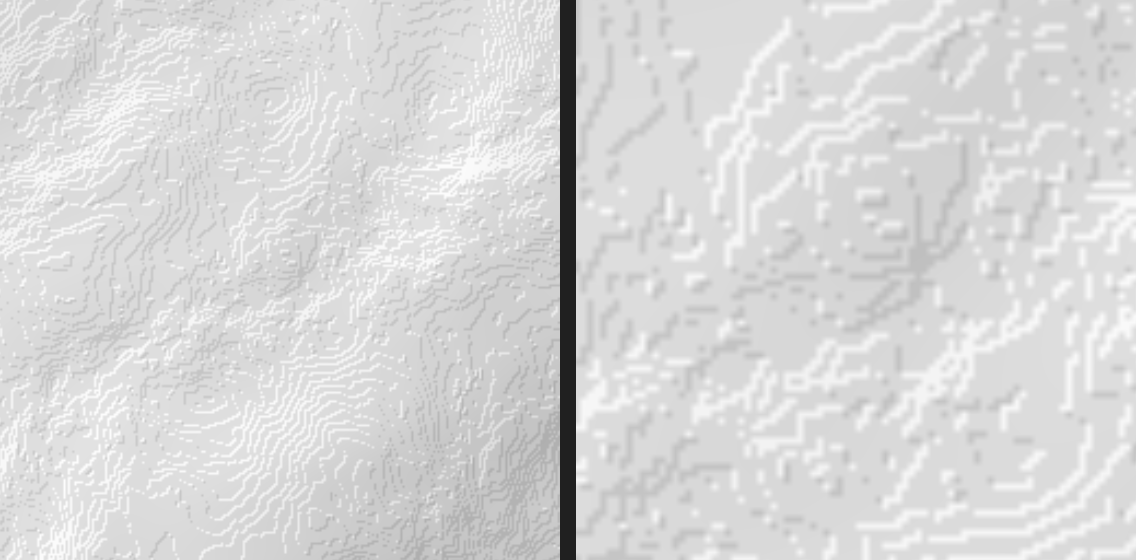
Left: the whole. Right: its middle third, enlarged.
Reproduce this texture procedurally as a Shadertoy shader.

```glsl
// Pale grey terraced relief: jagged contour steps embossed by light from the upper left.

const float CELLS = 256.0; // relief cells across the canvas

// Terrain height in contour levels: a broad dome plus layered, warped sines.
float terrainHeight(vec2 cell) {
    vec2 uv = cell / CELLS;
    float across = uv.x - uv.y - 0.2;
    float height = -13.0 * across * across;

    // Busy slopes alternate with calm plateaus.
    float roughness = 0.95 + 0.4 * sin(uv.x * 7.0 - uv.y * 5.0 + 2.0 * sin(uv.y * 4.0 + 1.0));
    float amplitude = 7.0;
    mat2 turn = mat2(0.8, 0.6, -0.6, 0.8) * 1.75;
    vec2 p = uv * 5.0 + vec2(1.7, 4.2);
    for (int i = 0; i < 9; i++) {
        float wave = sin(p.x) * sin(p.y + 0.7 * sin(p.x * 0.6));
        height += amplitude * wave * (i < 2 ? 1.0 : roughness);
        p = turn * p + 0.35 * sin(p.yx * 1.3) + vec2(2.3, 5.1);
        amplitude *= 0.575;
    }
    return height;
}

// Flat tone of the ground, with faint streaks rising to the right.
float groundTone(vec2 uv) {
    float across = uv.x - uv.y;
    float along = uv.x + uv.y;
    float tone = 0.868;
    tone -= 0.09 * smoothstep(0.1, 0.8, across);
    tone -= 0.045 * smoothstep(0.4, 0.95, -across);
    tone -= 0.04 * smoothstep(0.8, 1.05, uv.x) * smoothstep(0.5, 1.0, uv.y);
    float streak = sin(across * 13.0 + 1.6 * sin(along * 4.0) + 0.8)
                 * sin(along * 5.0 + 1.2 * sin(across * 6.0));
    tone += 0.018 * streak;

    // Shaded hollow near the middle.
    vec2 hollow = vec2(along - 1.14, (across + 0.04) * 2.6);
    return tone - 0.06 * exp(-dot(hollow, hollow) * 14.0);
}

// One embossed cell: rising steps catch light, falling steps are shaded.
float reliefTone(vec2 cell) {
    float here = floor(terrainHeight(cell));
    float towardLight = floor(terrainHeight(cell + vec2(-1.0, 1.0)));
    float edge = clamp(here - towardLight, -1.0, 1.0);
    return groundTone(cell / CELLS) + edge * (edge > 0.0 ? 0.105 : 0.085);
}

void mainImage(out vec4 fragColor, in vec2 fragCoord) {
    vec2 position = fragCoord / iResolution.y * CELLS - 0.5;
    vec2 cell = floor(position);
    vec2 blend = position - cell;

    // Soft blend between neighbouring cells.
    float lower = mix(reliefTone(cell), reliefTone(cell + vec2(1.0, 0.0)), blend.x);
    float upper = mix(reliefTone(cell + vec2(0.0, 1.0)), reliefTone(cell + 1.0), blend.x);
    float tone = mix(lower, upper, blend.y);

    fragColor = vec4(vec3(clamp(tone, 0.0, 1.0)), 1.0);
}
```
